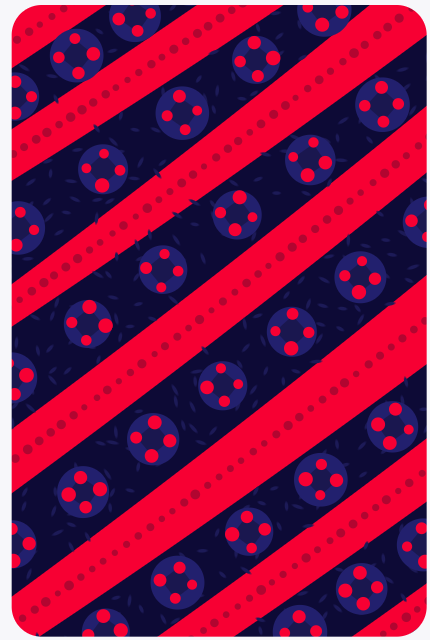
Write a Shadertoy shader that draws this pattern.

```glsl
// Rounded card of slanted red stripes on navy, with beads along each stripe.
// Rows of four-spot discs run between the stripes, over hashed oval flecks.
// Layout units: the canvas height is 768, with y measured down from the top.

const float CANVAS_H = 768.0;
const vec2  CANVAS_MID = vec2(258.0, 384.0);
const vec2  CARD_MID = vec2(263.0, 385.0);
const vec2  CARD_HALF = vec2(249.0, 379.0);
const float CARD_ROUND = 36.0;

const vec3 PAPER  = vec3(0.97, 0.97, 0.98);
const vec3 NAVY   = vec3(0.05, 0.04, 0.21);
const vec3 INDIGO = vec3(0.135, 0.125, 0.43);
const vec3 CORE   = vec3(0.10, 0.09, 0.31);
const vec3 FLECK  = vec3(0.11, 0.10, 0.34);
const vec3 RED    = vec3(0.97, 0.00, 0.20);
const vec3 BEAD   = vec3(0.70, 0.02, 0.19);

// Hand-cut stripe edges: (top, bottom) at the card's left, then at its right.
const int STRIPE_COUNT = 7;
const vec4 STRIPES[STRIPE_COUNT] = vec4[STRIPE_COUNT](
    vec4(22, 82, -328, -268), vec4(155, 217, -190, -112),
    vec4(341, 392, -50, 42),  vec4(515, 592, 127, 207),
    vec4(716, 786, 330, 437), vec4(886, 940, 526, 602),
    vec4(1039, 1093, 700, 746));
const float STRIPE_BOW = 5.0;
const float SLOPE_COS = 0.81;

// Disc spacing per row: first x, pitch, shrink of the pitch.
const vec3 ROWS[STRIPE_COUNT - 1] = vec3[STRIPE_COUNT - 1](
    vec3(18, 76, 2.0), vec3(22, 105, 3.3), vec3(14, 92, 0.6),
    vec3(15, 85, 0.3), vec3(127, 86, 0.0), vec3(360, 74, 0.0));
const int   DISCS_PER_ROW = 7;
const vec2  DISC_RADIUS = vec2(28.5, 33.0);
const vec2  SPOT_RADIUS = vec2(5.8, 8.8);
const float SPOT_ORBIT = 19.5;
const float BEAD_PITCH = 13.8;
const vec2  BEAD_RADIUS = vec2(3.6, 5.9);
const float FLECK_PITCH = 25.0;

// Integer hash: two values in 0..1 per cell.
vec2 hash2(vec2 cell) {
    uvec2 v = uvec2(ivec2(cell)) * 1664525u + 1013904223u;
    for (int i = 0; i < 2; i++) {
        v.x += v.y * 1664525u;
        v.y += v.x * 1664525u;
        v ^= v >> 16u;
    }
    return vec2(v & 65535u) / 65535.0;
}

mat2 rotate(float a) { return mat2(cos(a), sin(a), -sin(a), cos(a)); }

// Top and bottom of stripe k at x, with a slight bow.
vec2 stripeEdges(int k, float x) {
    float t = (x - CARD_MID.x + CARD_HALF.x) / (2.0 * CARD_HALF.x);
    return mix(STRIPES[k].xy, STRIPES[k].zw, t) + STRIPE_BOW * 4.0 * t * (1.0 - t);
}

float stripeDistance(vec2 p) {
    float d = 1e4;
    for (int k = 0; k < STRIPE_COUNT; k++) {
        vec2 e = stripeEdges(k, p.x);
        d = min(d, max(e.x - p.y, p.y - e.y) * SLOPE_COS);
    }
    return d;
}

float beadDistance(vec2 p) {
    float d = 1e4;
    for (int k = 0; k < STRIPE_COUNT; k++) {
        float phase = float(k) * 0.37;
        float cell = floor(p.x / BEAD_PITCH + phase);
        vec2 h = hash2(vec2(cell, k + 40));
        float x = (cell + 0.5 - phase) * BEAD_PITCH + (h.x - 0.5) * 1.8;
        vec2 centre = vec2(x, dot(stripeEdges(k, x), vec2(0.5)));
        d = min(d, length(p - centre) - mix(BEAD_RADIUS.x, BEAD_RADIUS.y, h.y));
    }
    return d;
}

// Ovals seeded on the navy only; some lap over a stripe edge.
float fleckDistance(vec2 p) {
    float d = 1e4;
    for (int n = 0; n < 9; n++) {
        vec2 cell = floor(p / FLECK_PITCH) + vec2(n % 3 - 1, n / 3 - 1);
        vec2 h = hash2(cell), g = hash2(cell + 200.0);
        vec2 centre = (cell + 0.15 + 0.7 * h) * FLECK_PITCH;
        if (g.y < 0.1 || stripeDistance(centre) < 0.0) continue;
        vec2 q = rotate(g.x * 3.14159) * (p - centre);
        vec2 size = vec2(mix(4.5, 7.0, g.y), 2.1);
        d = min(d, (length(q / size) - 1.0) * size.y);
    }
    return d;
}

void mainImage(out vec4 fragColor, in vec2 fragCoord) {
    float px = CANVAS_H / iResolution.y;
    vec2 p = (fragCoord - 0.5 * iResolution.xy) * px * vec2(1, -1) + CANVAS_MID;
    #define PAINT(colour, dist) col = mix(col, colour, clamp(0.5 - (dist) / px, 0.0, 1.0))

    vec3 col = NAVY;
    PAINT(RED, stripeDistance(p));
    PAINT(BEAD, beadDistance(p));
    PAINT(FLECK, fleckDistance(p));

    // Discs midway between neighbouring stripes
    for (int k = 0; k < STRIPE_COUNT - 1; k++)
    for (int i = 0; i < DISCS_PER_ROW; i++) {
        float n = float(i);
        float x = ROWS[k].x + n * (ROWS[k].y - n * ROWS[k].z);
        float y = 0.5 * (stripeEdges(k, x).y + stripeEdges(k + 1, x).x);
        vec2 q = p - vec2(x, y), h = hash2(vec2(i, k + 90));
        float radius = mix(DISC_RADIUS.x, DISC_RADIUS.y, h.x);
        if (length(q) > radius + px) continue;
        PAINT(INDIGO, length(q) - radius);
        q = rotate((h.y - 0.5) * 0.4) * q;
        PAINT(CORE, (abs(q.x) + abs(q.y) - SPOT_ORBIT) * 0.707);
        for (int s = 0; s < 4; s++) {
            vec2 g = hash2(vec2(i * 4 + s, k + 150));
            vec2 spot = rotate(float(s) * 1.5708) * vec2(SPOT_ORBIT + 4.0 * (g.x - 0.5), 0);
            PAINT(RED, length(q - spot) - mix(SPOT_RADIUS.x, SPOT_RADIUS.y, g.y));
        }
    }

    // Rounded card cut-out
    vec2 b = abs(p - CARD_MID) - CARD_HALF + CARD_ROUND;
    float card = length(max(b, 0.0)) + min(max(b.x, b.y), 0.0) - CARD_ROUND;
    PAINT(PAPER, -card);
    fragColor = vec4(col, 1.0);
}
```
